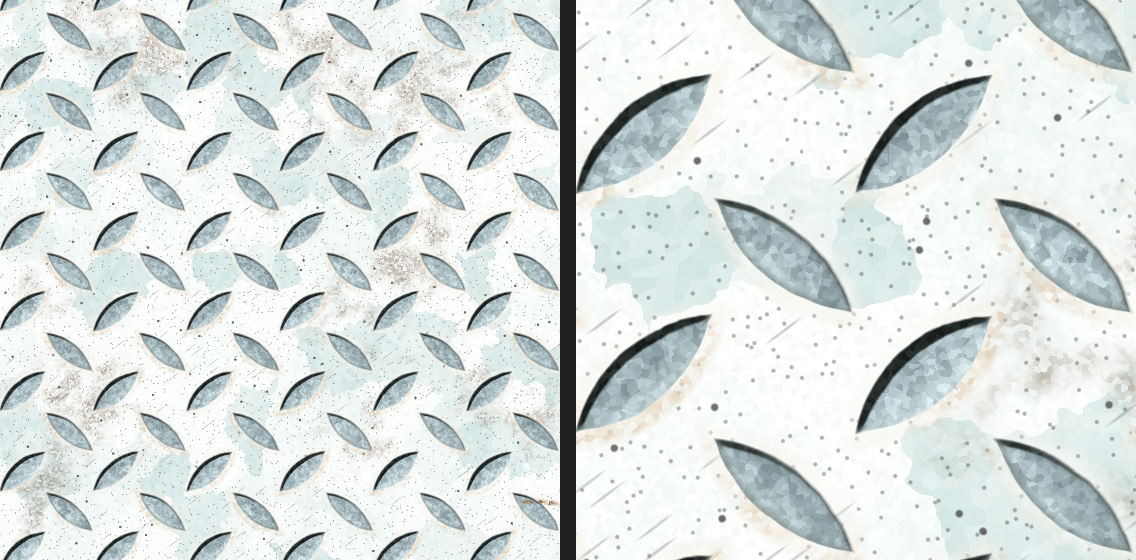
Left, the full canvas; right, a detail of the centre.
Give the GLSL for this texture, as a Shadertoy shader.

```glsl
// Worn white tread plate: 6 x 7 repeats, each holding two raised lens bars leaning opposite ways.
// Each bar is the overlap of two circles, shaded along its upper edge; cellular noise gives the
// zinc spangle, grain, specks and scratches, and layered sines give the grime.

const vec2 PERIOD = vec2(1.0, 6.0 / 7.0);   // one unit = a sixth of the canvas

float hash(vec2 p) {
    vec3 q = fract(p.xyx * 0.1031);
    q += dot(q, q.yzx + 33.33);
    return fract((q.x + q.y) * q.z);
}

// Cellular noise: x = distance to the nearest point, y = random value of that point
vec2 cells(vec2 p) {
    vec2 nearest = vec2(9.0, 0.0);
    for (int y = -1; y <= 1; y++)
    for (int x = -1; x <= 1; x++) {
        vec2 g = floor(p) + vec2(x, y);
        float d = length(g + vec2(hash(g), hash(g + 71.3)) - p);
        if (d < nearest.x) nearest = vec2(d, hash(g + 17.7));
    }
    return nearest;
}

// Layered sines, roughly -1 to 1
float clouds(vec2 p) {
    float sum = 0.0, amp = 0.5;
    for (int i = 0; i < 5; i++) {
        p = mat2(0.8, -0.6, 0.6, 0.8) * p * 1.9 + 1.3;
        sum += amp * sin(p.x + 1.6 * sin(p.y + sum));
        amp *= 0.62;
    }
    return sum;
}

// Flat metal between the bars
vec3 plate(vec2 p, float grain, float fine) {
    vec2 warp = 0.13 * vec2(clouds(p * 2.3), clouds(p * 2.3 + 40.0));
    float spangle = smoothstep(0.5, 1.0, cells((p + warp) * 2.1).y);
    float haze = smoothstep(-0.1, 0.9, clouds(p * 0.9 + 7.0));
    vec3 col = mix(vec3(0.99, 1.0, 0.993), vec3(0.81, 0.89, 0.885),
                   clamp(spangle * (0.45 + 0.55 * grain) + 0.4 * haze * grain, 0.0, 1.0));

    // Brown grime in drifts, heaviest in one smudge on the left
    vec2 s = (p - vec2(0.78, 1.87)) * vec2(2.0, 3.0);
    float grime = smoothstep(0.35, 1.2, clouds(p * 0.7 + 21.0) + 0.35 * clouds(p * 5.0));
    grime += 0.9 * exp(-dot(s, s)) * smoothstep(-0.4, 0.6, clouds(p * 4.0));
    col = mix(col, vec3(0.62, 0.57, 0.51), clamp(grime * fine * 0.75, 0.0, 0.8));

    // Fine pitting, larger dark specks, and faint slanting scratches
    vec2 pit = cells(p * 21.0), speck = cells(p * 5.0 + 9.0);
    col *= 1.0 - 0.3 * step(0.72, pit.y) * smoothstep(0.22, 0.08, pit.x);
    col = mix(col, vec3(0.3, 0.29, 0.27),
              0.8 * step(0.88, speck.y) * smoothstep(0.09, 0.04, speck.x));
    vec2 slant = vec2(dot(p, vec2(0.8, 0.6)), dot(p, vec2(-0.6, 0.8)));
    vec2 scratch = cells(slant * vec2(2.0, 26.0));
    col *= 1.0 - 0.17 * step(0.9, scratch.y) * smoothstep(0.2, 0.08, scratch.x);
    return col + (fine - 0.5) * 0.045;
}

void mainImage(out vec4 fragColor, in vec2 fragCoord) {
    vec2 p = 6.0 * fragCoord / iResolution.y;
    float px = 6.0 / iResolution.y;
    float fine = cells(p * 43.0).y;
    float grain = 0.5 * fine + 0.5 * cells(p * 17.0 + 3.0).y;
    vec3 col = plate(p, grain, fine);

    for (int k = 0; k < 2; k++) {
        bool rising = k == 0;
        vec2 q = p - (rising ? vec2(0.242, 0.092) : vec2(0.742, 0.514));
        vec2 id = floor(q / PERIOD + 0.5);
        q -= id * PERIOD;
        float vary = hash(id + float(k) * 31.0 + 5.0);

        // Bar frame: x along the bar to the right, y towards its upper edge
        vec2 axis = rising ? vec2(0.755, 0.656) : vec2(0.772, -0.636);
        vec2 l = vec2(dot(q, axis), dot(q, vec2(-axis.y, axis.x)));
        l += 0.004 * clouds(p * 6.0);
        float a = 0.312, b = (rising ? 0.101 : 0.092) + 0.008 * vary;
        float r = (a * a + b * b) / (2.0 * b);
        float d = length(vec2(l.x, abs(l.y) + r - b)) - r;
        float inside = smoothstep(px, -px, d);
        float upper = smoothstep(-0.015, 0.015, l.y);
        float taper = max(1.0 - l.x * l.x / (a * a), 0.0);

        // Bright worn shoulder with a broken cream stain on the lower side
        float rim = smoothstep(0.075, 0.0, d);
        col = mix(col, vec3(0.99, 0.995, 0.98), 0.55 * rim);
        float stain = smoothstep(0.055, 0.015, abs(d - 0.025)) * (1.0 - 0.6 * upper);
        col = mix(col, vec3(0.87, 0.79, 0.68),
                  stain * fine * (0.2 + 0.55 * smoothstep(-0.3, 0.8, clouds(p * 2.0 + id))));

        // Grey face, paler towards the lower edge
        vec3 face = mix(vec3(0.64, 0.715, 0.735), vec3(0.8, 0.865, 0.87),
                        smoothstep(0.03, -0.1, l.y) * 0.65);
        face += (grain - 0.5) * 0.3 + (vary - 0.5) * 0.06;
        face = mix(face, vec3(0.44, 0.49, 0.48), 0.55 * smoothstep(-0.035, 0.0, d) * (rising ? upper : 1.0));
        col = mix(col, face, inside);

        // Shadowed edge: a heavy arc on rising bars, a thin line darkest at the left tip on the others
        float leftTip = smoothstep(0.1, -0.3, l.x);
        float width = rising ? 0.010 + (0.016 + 0.012 * vary) * taper : 0.006 + 0.009 * leftTip;
        float arc = smoothstep(-width - 0.008, -width + 0.004, d) * smoothstep(0.008 + px, 0.004 - px, d) * upper;
        vec3 shade = mix(vec3(0.07, 0.09, 0.08), vec3(0.25, 0.29, 0.29), fine * 0.5);
        col = mix(col, shade, arc * (rising ? 0.97 : 0.3 + 0.55 * leftTip));
    }

    // One rust streak beside a bar at the lower right
    vec2 rust = p - vec2(5.77, 0.62);
    rust.y += 0.1 * rust.x + 0.02 * clouds(p * 5.0);
    float streak = smoothstep(0.035, 0.0, abs(rust.y)) * smoothstep(0.27, 0.1, abs(rust.x));
    col = mix(col, vec3(0.55, 0.37, 0.2), streak * smoothstep(0.25, 0.7, grain));

    fragColor = vec4(clamp(col, 0.0, 1.0), 1.0);
}
```
